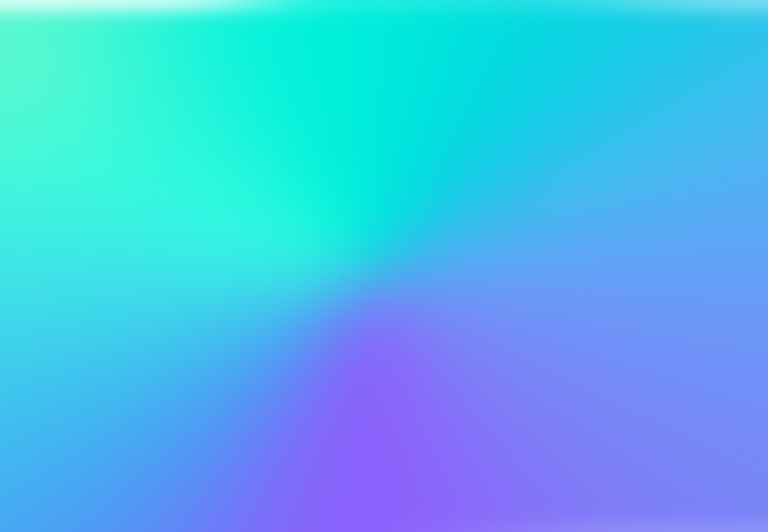
Reproduce this background procedurally as a WebGL 2 fragment shader.

```glsl
#version 300 es
precision highp float;
// Soft conic colour wheel: sixteen hues swept around an off-centre hub.
// A Gaussian spiral of samples blurs the hub, then a mint corner glow
// and pale fading borders are laid over it.

#define HUB vec2(0.686, 0.472)
#define BLUR_RADIUS 0.058
#define BLUR_SAMPLES 56
#define GLOW_RADIUS 0.27
#define GLOW_STRENGTH 0.75
#define TOP_FADE 0.028
#define BOTTOM_FADE 0.025

uniform vec2 u_resolution;
out vec4 fragColor;

const float TAU = 6.283185;
const float GOLDEN_ANGLE = 2.399963;
const vec3 MINT = vec3(0.40, 0.97, 0.80);
const vec3 PALE = vec3(0.97, 1.0, 0.99);

// Hues at equal angles, counter-clockwise from the right
const vec3 WHEEL[16] = vec3[16](
    vec3(0.40, 0.62, 0.97), vec3(0.26, 0.73, 0.94),
    vec3(0.07, 0.81, 0.90), vec3(0.00, 0.88, 0.87),
    vec3(0.00, 0.93, 0.86), vec3(0.02, 0.95, 0.86),
    vec3(0.13, 0.96, 0.86), vec3(0.19, 0.98, 0.88),
    vec3(0.24, 0.88, 0.91), vec3(0.25, 0.74, 0.94),
    vec3(0.32, 0.59, 0.96), vec3(0.49, 0.43, 0.98),
    vec3(0.55, 0.38, 0.99), vec3(0.54, 0.41, 0.98),
    vec3(0.50, 0.48, 0.97), vec3(0.46, 0.54, 0.97));

// Catmull-Rom interpolation around the wheel
vec3 conicColor(vec2 dir) {
    float turn = fract(atan(dir.y, dir.x + 1e-6) / TAU) * 16.0;
    int i = int(floor(turn));
    float t = turn - float(i);
    vec3 a = WHEEL[(i + 15) & 15];
    vec3 b = WHEEL[i & 15];
    vec3 c = WHEEL[(i + 1) & 15];
    vec3 d = WHEEL[(i + 2) & 15];
    return b + 0.5 * t * (c - a + t * (2.0 * a - 5.0 * b + 4.0 * c - d
         + t * (3.0 * (b - c) + d - a)));
}

// Gaussian-weighted golden-angle spiral
vec3 blurredWheel(vec2 p) {
    vec3 sum = vec3(0.0);
    for (int i = 0; i < BLUR_SAMPLES; i++) {
        float u = (float(i) + 0.5) / float(BLUR_SAMPLES);
        float radius = BLUR_RADIUS * sqrt(-2.0 * log(1.0 - u));
        float angle = float(i) * GOLDEN_ANGLE;
        sum += conicColor(p + radius * vec2(cos(angle), sin(angle)));
    }
    return sum / float(BLUR_SAMPLES);
}

float bell(float x) {
    return exp(-x * x);
}

void main() {
    vec2 p = gl_FragCoord.xy / u_resolution.y;
    float across = gl_FragCoord.x / u_resolution.x;
    vec3 color = blurredWheel(p - HUB);

    // Mint glow in the upper left
    float glow = bell(length(p - vec2(0.0, 0.92)) / GLOW_RADIUS);
    color = mix(color, MINT, GLOW_STRENGTH * glow);

    // Pale borders, strongest at the top corners
    float topAmount = 0.12 + 0.60 * (1.0 - smoothstep(0.20, 0.45, across))
                    + 0.25 * smoothstep(0.65, 1.0, across);
    color = mix(color, PALE, topAmount * bell((1.0 - p.y) / TOP_FADE));
    float bottomAmount = 0.12 * smoothstep(0.45, 0.85, across);
    color = mix(color, PALE, bottomAmount * bell(p.y / BOTTOM_FADE));

    fragColor = vec4(clamp(color, 0.0, 1.0), 1.0);
}
```
